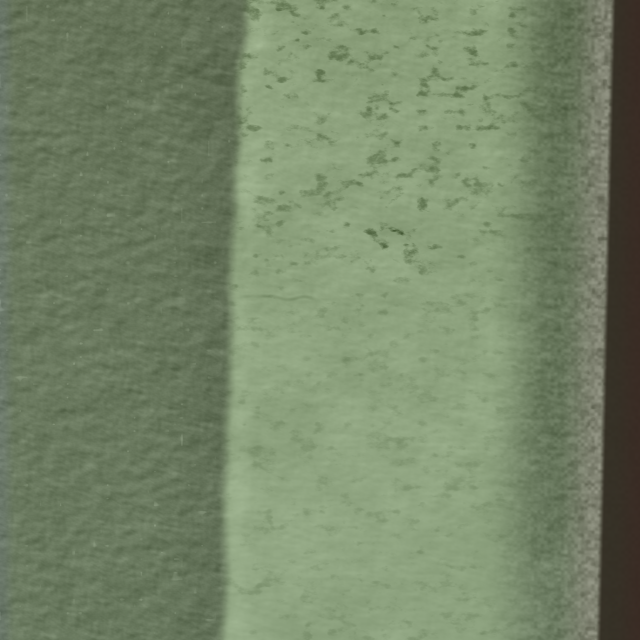
Write a WebGL 1 fragment shader that draws this texture.

```glsl
precision highp float;
// Folded, rough green plaster wall with a shaded left face and a dark gap at the right.
uniform vec2 u_resolution;

float hash(vec2 p) {
  return fract(sin(dot(p, vec2(127.1, 311.7))) * 43758.5453);
}

float noise(vec2 p) {
  vec2 i = floor(p), f = fract(p);
  f = f * f * (3.0 - 2.0 * f);
  return mix(mix(hash(i), hash(i + vec2(1.0, 0.0)), f.x),
             mix(hash(i + vec2(0.0, 1.0)), hash(i + vec2(1.0, 1.0)), f.x), f.y);
}

float fbm(vec2 p) {
  float sum = 0.0, amp = 0.5;
  for (int i = 0; i < 4; i++) {
    sum += amp * noise(p);
    p = mat2(1.6, 1.2, -1.2, 1.6) * p + 7.3;
    amp *= 0.5;
  }
  return sum;
}

// Height of the plaster: short lumps that slope gently down to the right.
float relief(vec2 p) {
  return fbm(vec2(p.x * 46.0 - p.y * 14.0, p.y * 68.0 + p.x * 20.0));
}

void main() {
  vec2 uv = gl_FragCoord.xy / u_resolution;
  float x = uv.x, y = uv.y;

  // Shared surface detail
  float slope = relief(uv) - relief(uv + vec2(-0.004, 0.005));
  float mottle = fbm(uv * vec2(13.0, 17.0) + 3.0) - 0.47;
  float fibre = noise(uv * vec2(65.0, 210.0)) - 0.5;
  float speck = noise(uv * 190.0 + 19.0) - 0.5;

  // Slightly leaning borders of the faces
  float fold = 0.346 + 0.028 * y + 0.009 * (noise(vec2(y * 18.0, 4.0)) - 0.5)
             + 0.007 * smoothstep(0.8, 1.0, y);
  float rim = 0.935 + 0.023 * y;
  float inset = rim - x;

  // Shaded left face
  vec3 shade = mix(vec3(0.410, 0.472, 0.368), vec3(0.395, 0.448, 0.345), y);
  shade += 0.015 * (1.0 - smoothstep(0.0, 0.25, x)) * (1.0 - 0.6 * y);
  shade *= 1.0 - 0.06 * smoothstep(fold - 0.12, fold, x);
  shade = mix(shade, vec3(0.42, 0.47, 0.43), 0.7 * (1.0 - smoothstep(0.002, 0.026, x)));
  shade += 0.20 * slope + 0.05 * mottle + 0.022 * fibre;

  // Lit middle face, a little paler in patches beside the fold
  vec3 lit = mix(vec3(0.560, 0.643, 0.505), vec3(0.553, 0.632, 0.488), y);
  float crest = exp(-pow((x - fold - 0.022) / 0.018, 2.0));
  lit += 0.055 * crest * (noise(vec2(x * 30.0, y * 32.0)) - 0.05);
  lit += 0.085 * slope * (0.6 + 0.7 * y) + 0.075 * mottle + 0.024 * fibre;

  // Soft dark flecks, denser toward the top, and a loose cluster
  float fleck = smoothstep(0.52, 0.80, fbm(uv * vec2(50.0, 80.0) + 31.0));
  vec2 away = (uv - vec2(0.62, 0.64)) * vec2(16.0, 21.0);
  lit -= fleck * (0.06 + 0.11 * smoothstep(0.4, 0.9, y) + 0.22 * exp(-dot(away, away)));

  // Thin, broken level crack
  float crackY = 0.534 + 0.008 * (noise(vec2(x * 40.0, 2.0)) - 0.5);
  float crack = (1.0 - smoothstep(0.0, 0.0045, abs(y - crackY)))
              * smoothstep(0.37, 0.39, x) * (1.0 - smoothstep(0.46, 0.53, x));
  lit -= 0.09 * crack * noise(uv * vec2(60.0, 20.0));

  vec3 color = mix(shade, lit, smoothstep(fold - 0.010, fold + 0.013, x));

  // Soft hollow before the right edge, deeper toward the top
  float wobble = 0.014 * (noise(vec2(y * 7.0, 13.0)) - 0.5);
  float hollow = 1.0 - smoothstep(0.075, 0.190, inset + wobble);
  vec3 hollowColor = mix(vec3(0.415, 0.478, 0.375), vec3(0.370, 0.428, 0.320), y);
  hollowColor += 0.14 * slope + 0.07 * mottle + 0.07 * speck + 0.03 * fibre;
  color = mix(color, hollowColor, hollow);

  // Grainy grey lip that fades into the hollow
  vec3 lip = vec3(0.510, 0.520, 0.455) + 0.13 * speck + 0.10 * slope;
  lip -= 0.07 * smoothstep(0.60, 0.95, noise(uv * 110.0 + 5.0));
  color = mix(color, lip, 1.0 - smoothstep(0.006, 0.075, inset));

  // Sparse pale grains on the shaded face
  float grain = smoothstep(0.90, 1.0, noise(uv * 95.0 + 41.0));
  color += 0.08 * grain * (1.0 - smoothstep(fold - 0.01, fold, x));

  // Dark gap, warmer at its far side
  vec3 gap = mix(vec3(0.210, 0.192, 0.150), vec3(0.225, 0.172, 0.143),
                 smoothstep(0.955, 1.0, x));
  gap += 0.010 * speck;
  color = mix(color, gap, 1.0 - smoothstep(-0.005, 0.005, inset));

  gl_FragColor = vec4(clamp(color, 0.0, 1.0), 1.0);
}
```
